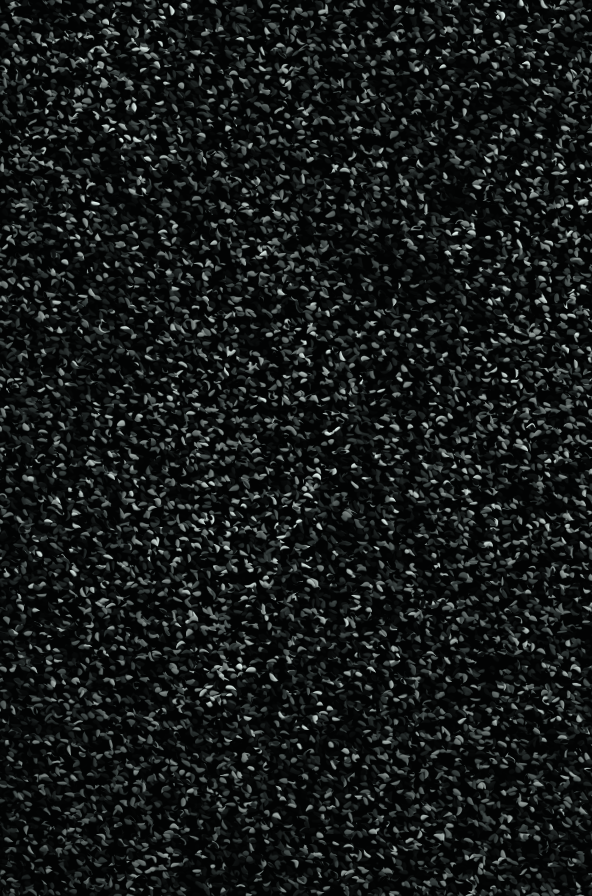
Reproduce this texture procedurally as a WebGL 2 fragment shader.

```glsl
#version 300 es
precision highp float;
// Dense dark carpet of tiny slanted chips, a few of them catching the light.
// Four offset grids each scatter one bent, tapered chip per cell; later chips
// cover earlier ones, and slow noise varies the light over the sheet.
uniform vec2 u_resolution;
out vec4 fragColor;

float hash(vec2 p) {
    return fract(sin(dot(p, vec2(127.1, 311.7))) * 43758.5);
}

float noise(vec2 p) {
    vec2 i = floor(p), f = fract(p);
    f = f * f * (3.0 - 2.0 * f);
    return mix(mix(hash(i), hash(i + vec2(1, 0)), f.x),
               mix(hash(i + vec2(0, 1)), hash(i + vec2(1, 1)), f.x), f.y);
}

// Approximate signed distance to an ellipse with the given half sizes
float ellipseDistance(vec2 q, vec2 size) {
    float k = length(q / size);
    return k * (k - 1.0) / (length(q / (size * size)) + 0.001);
}

// Lays one grid of chips over the brightness so far
float layChips(float light, vec2 p, float seed, float edge) {
    vec2 cell = floor(p);
    for (int y = -1; y <= 1; y++) {
        for (int x = -1; x <= 1; x++) {
            vec2 id = cell + vec2(x, y);
            vec2 key = id + seed * 17.3;
            vec2 center = id + vec2(hash(key), hash(key + 41.7));
            float spread = hash(key + 83.1) + hash(key + 119.9) - 1.0;
            float angle = -0.42 + 1.45 * spread;
            float c = cos(angle), s = sin(angle);
            vec2 q = mat2(c, -s, s, c) * (p - center);

            // Bend and taper turn the ellipse into an irregular chip
            vec2 size = vec2(mix(0.27, 0.53, hash(key + 157.3)),
                             mix(0.13, 0.25, hash(key + 193.7)));
            q.y += (hash(key + 229.1) - 0.5) * 1.6 * q.x * q.x;
            float taper = (hash(key + 263.9) - 0.5) * 0.9;
            q.y /= clamp(1.0 + taper * q.x / size.x, 0.5, 1.5);
            float mask = 1.0 - smoothstep(-edge, edge, ellipseDistance(q, size));

            // Few chips are bright; each is lit along its upper side
            float gloss = 0.76 * pow(hash(key + 307.3), 4.0);
            float shade = clamp(0.92 + 0.25 * q.y / size.y, 0.65, 1.15);
            light = mix(light, gloss * shade, mask);
        }
    }
    return light;
}

void main() {
    vec2 uv = gl_FragCoord.xy / u_resolution.y;
    float cells = 93.0;
    float edge = max(0.1, 0.6 * cells / u_resolution.y);
    vec2 p = uv * cells;
    p += 0.22 * (vec2(noise(p * 1.7), noise(p * 1.7 + 57.0)) - 0.5);

    float light = 0.0;
    for (int i = 0; i < 4; i++) {
        float layer = float(i);
        light = layChips(light, p + layer * vec2(5.37, 9.61), layer + 1.0, edge);
    }

    // Uneven light: small clumps, broad patches, dimmer left and lower edges
    float patches = 0.7 + 0.34 * noise(uv * 27.0) + 0.3 * noise(uv * 7.0 + 13.0);
    float fade = mix(0.8, 1.06, smoothstep(0.0, 0.45, uv.y));
    fade *= mix(0.85, 1.0, smoothstep(0.0, 0.06, uv.x));
    light *= patches * fade;

    // Cool grey-green tint, paler in the highlights
    vec3 tint = mix(vec3(0.89, 1.04, 1.02), vec3(0.96, 1.02, 1.0), smoothstep(0.05, 0.5, light));
    vec3 color = vec3(0.008, 0.012, 0.012) + light * tint;
    fragColor = vec4(color, 1.0);
}
```
